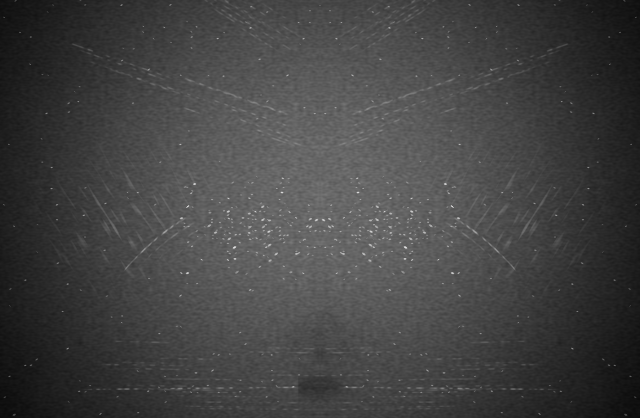
Reproduce this texture procedurally as a Shadertoy shader.

```glsl
const float PEAK_GREY = 0.41;
const vec2 GLOW_CENTER = vec2(0.0, 0.53);
const vec2 GLOW_EXTENT = vec2(0.766, 0.5);
const vec2 GRAIN_FREQ = vec2(95.0, 175.0);
const float GRAIN_GAIN = 0.085;
const float LINE_WIDTH = 0.0011;
const float STREAK_GAIN = 0.13;
const float HATCH_GAIN = 0.15;
const float ARC_GAIN = 0.28;
const float FLOOR_GAIN = 0.2;
const float FLECK_GAIN = 0.5;
const float SPECK_GAIN = 0.38;

vec2 hash2(vec2 p) {
    vec3 q = fract(vec3(p.xyx) * vec3(0.1031, 0.1030, 0.0973));
    q += dot(q, q.yzx + 33.33);
    return fract((q.xx + q.yz) * q.zy);
}

float cornerSlope(vec2 cell, vec2 offset) {
    return dot(hash2(cell + 57.0) * 2.0 - 1.0, offset);
}

float gradientNoise(vec2 p) {
    vec2 i = floor(p), f = fract(p);
    vec2 u = f * f * f * (f * (f * 6.0 - 15.0) + 10.0);
    vec2 e = vec2(1.0, 0.0);
    float low = mix(cornerSlope(i, f), cornerSlope(i + e, f - e), u.x);
    float high = mix(cornerSlope(i + e.yx, f - e.yx), cornerSlope(i + 1.0, f - 1.0), u.x);
    return mix(low, high, u.y);
}

// Soft elliptical mask
float blob(vec2 p, vec2 center, vec2 radius) {
    vec2 q = (p - center) / radius;
    return exp(-dot(q, q));
}

float softLine(float d) {
    return 1.0 - smoothstep(0.0, LINE_WIDTH + 1.0 / iResolution.y, abs(d));
}

// Broken line segment with tapered ends
float scratch(vec2 p, vec2 a, vec2 b, float seed) {
    vec2 ab = b - a;
    float t = clamp(dot(p - a, ab) / dot(ab, ab), 0.0, 1.0);
    float gaps = smoothstep(-0.2, 0.35, gradientNoise(vec2(t * length(ab) * 75.0, seed * 7.3)));
    return softLine(length(p - a - ab * t)) * gaps * smoothstep(0.0, 0.5, t * (1.0 - t) * 4.0);
}

// One jittered chip per cell, kept with the given probability
float chips(vec2 p, float freq, float density, float size) {
    vec2 cell = floor(p * freq);
    vec2 rnd = hash2(cell + 11.0);
    vec2 kind = hash2(cell + 203.0);
    vec2 d = fract(p * freq) - mix(vec2(0.3), vec2(0.7), rnd);
    d.y += d.x * (kind.y - 0.5);
    float radius = size * mix(0.5, 1.0, kind.y);
    float aa = 0.7 * freq / iResolution.y;
    float shape = 1.0 - smoothstep(radius - aa, radius + aa, length(d * vec2(0.8, 1.2)));
    return shape * step(kind.x, density) * mix(0.4, 1.0, rnd.x);
}

float upperStreaks(vec2 m) {
    float sum = 0.0;
    for (int i = 0; i < 12; i++) {
        float k = float(i);
        vec2 r = hash2(vec2(k, 5.0));
        vec2 a = vec2(r.x * 0.38, 0.665 + 0.345 * r.x * 0.38 + (r.y - 0.5) * 0.075);
        sum += scratch(m, a, a + vec2(1.0, 0.345) * mix(0.13, 0.3, r.y), k);
        vec2 s = hash2(vec2(k, 19.0));
        vec2 c = vec2(s.x * 0.2, 0.87 + 0.1 * s.x + (s.y - 0.5) * 0.12);
        sum += 0.8 * scratch(m, c, c + vec2(0.16, 0.1) * mix(0.6, 1.3, s.y), k + 30.0);
    }
    return sum;
}

float sideArcs(vec2 m) {
    float sum = 0.0;
    for (int i = 0; i < 4; i++) {
        float k = float(i);
        float t = (m.x - 0.3 + 0.012 * k) / 0.18;
        float curve = 0.49 - 0.15 * t + 0.06 * t * (1.0 - t) - 0.016 * k;
        float ends = smoothstep(0.0, 0.2, t) * (1.0 - smoothstep(0.8 - 0.15 * k, 1.05 - 0.15 * k, t));
        float gaps = smoothstep(-0.3, 0.3, gradientNoise(vec2(t * 14.0, k * 3.7)));
        sum += softLine((m.y - curve) * 0.75) * ends * gaps / (1.0 + 1.2 * k);
    }
    return sum;
}

float floorScratches(vec2 m) {
    float sum = 0.0;
    for (int i = 0; i < 16; i++) {
        float k = float(i);
        vec2 r = hash2(vec2(k, 41.0));
        vec2 a = vec2(r.x * 0.42 - 0.05, 0.02 + 0.17 * fract(k * 0.618));
        sum += 0.5 * scratch(m, a, a + vec2(mix(0.12, 0.35, r.y), 0.003), k + 60.0);
    }
    return sum + 1.3 * scratch(m, vec2(0.02, 0.074), vec2(0.58, 0.068), 91.0);
}

void mainImage(out vec4 fragColor, in vec2 fragCoord) {
    vec2 p = vec2(fragCoord.x - 0.5 * iResolution.x, fragCoord.y) / iResolution.y;
    vec2 m = vec2(abs(p.x), p.y);

    // Central glow fading into dark corners
    vec2 q = (p - GLOW_CENTER) / GLOW_EXTENT;
    vec2 q2 = q * q;
    float light = exp(-0.8 * q2.x - 0.45 * q2.x * q2.x - 0.45 * q2.y - 0.25 * q2.x * q2.y);
    float grey = PEAK_GREY * light;

    // Smudges at the bottom, with one hard left edge
    float mottling = gradientNoise(p * 24.0);
    float smudge = blob(p, vec2(0.01, 0.19), vec2(0.085, 0.075));
    float patchEdge = smoothstep(-0.054, -0.05, p.x);
    float darkPatch = patchEdge * blob(p, vec2(-0.01, 0.075), vec2(0.075, 0.03));
    grey *= 1.0 - 0.16 * smudge * (1.0 + mottling) - 0.3 * darkPatch;

    // Fine leathery grain
    float grain = gradientNoise(m * GRAIN_FREQ) + 0.5 * gradientNoise(m * GRAIN_FREQ * 0.43 + 9.0);
    grey += GRAIN_GAIN * grain * (0.25 + 0.75 * light) + 0.012 * gradientNoise(m * 9.0);

    // Slanted hatching on both sides
    vec2 along = normalize(vec2(0.53, 0.85));
    vec2 slanted = vec2(dot(m, along), dot(m, vec2(along.y, -along.x)));
    float hatch = smoothstep(0.1, 0.6, gradientNoise(slanted * vec2(16.0, 110.0)));
    float hatchArea = blob(m, vec2(0.5, 0.46), vec2(0.12, 0.13)) + 0.7 * blob(m, vec2(0.37, 0.57), vec2(0.09, 0.07));
    grey += HATCH_GAIN * hatch * hatchArea;

    // Scratches
    grey += STREAK_GAIN * upperStreaks(m) + ARC_GAIN * sideArcs(m) + FLOOR_GAIN * floorScratches(m);

    // Bright chips around the middle
    float cluster = blob(m, vec2(0.15, 0.455), vec2(0.09, 0.075)) + 0.5 * blob(m, vec2(0.24, 0.44), vec2(0.025, 0.04));
    cluster += 0.3 * blob(m, vec2(0.03, 0.46), vec2(0.05, 0.03)) + 0.25 * blob(m, vec2(0.31, 0.48), vec2(0.04, 0.07));
    grey += FLECK_GAIN * (chips(m, 62.0, 0.42 * cluster, 0.2) + 0.6 * chips(m + 3.1, 105.0, 0.4 * cluster, 0.25));

    // Scattered dust, denser at the top corners and the bottom
    float dust = 0.022 + 0.2 * blob(m, vec2(0.75, 1.0), vec2(0.09, 0.05));
    dust += 0.05 * blob(m, vec2(0.25, 1.0), vec2(0.2, 0.14)) + 0.12 * blob(m, vec2(0.3, 0.08), vec2(0.35, 0.025));
    grey += SPECK_GAIN * chips(m + 7.7, 78.0, dust, 0.17);

    fragColor = vec4(vec3(clamp(grey, 0.0, 1.0)), 1.0);
}
```
